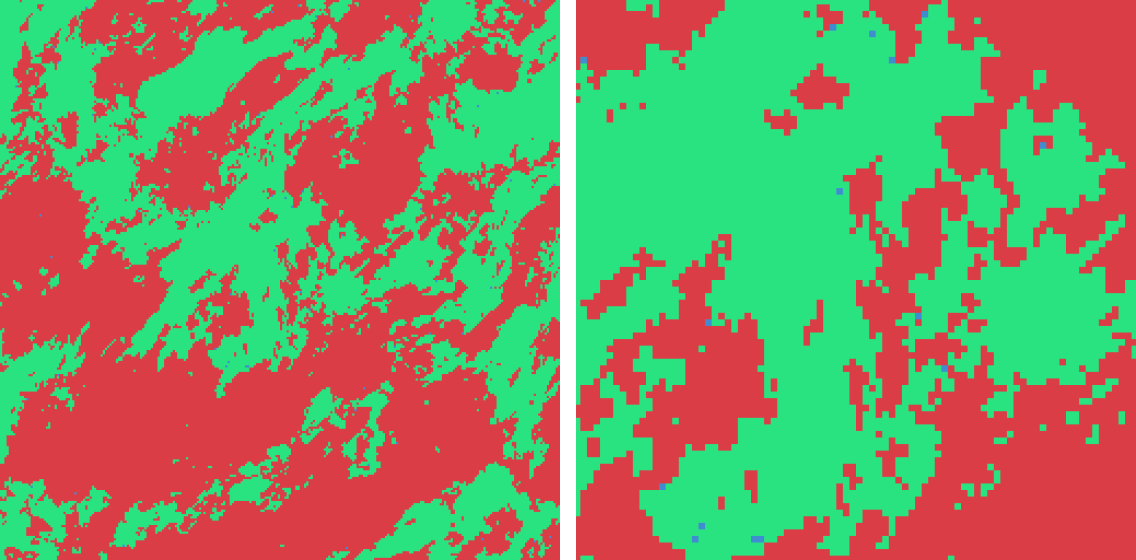
Left: the whole. Right: its middle third, enlarged.
A Shadertoy shader for this texture:

```glsl
// Ragged two-tone camouflage: green patches streaking diagonally through red, on a fine grid.

const vec3 RED = vec3(0.86, 0.24, 0.28);
const vec3 GREEN = vec3(0.16, 0.89, 0.50);
const vec3 BLUE = vec3(0.25, 0.55, 0.82);

const float GRID_CELLS = 256.0;    // cells across the canvas
const float STREAK_ANGLE = 0.86;   // radians above horizontal
const vec2 STREAK_FREQ = vec2(3.8, 8.5);     // along and across the streaks
const vec2 OCTAVE_STEP = vec2(2.25, 1.95);   // fine octaves turn rounder
const float GREEN_LEVEL = 0.075;   // field height where green begins
const float SPECK_SHARE = 0.002;   // share of edge cells that turn blue

// Integer hash of a lattice point, 0 to 1
float hash(vec2 cell, float seed) {
    uvec2 q = uvec2(ivec2(cell) + 4096);
    uint h = q.x * 1597334677u ^ q.y * 3812015801u ^ uint(seed) * 2654435769u;
    h = (h ^ (h >> 16)) * 2246822519u;
    h = (h ^ (h >> 13)) * 3266489917u;
    h ^= h >> 16;
    return float(h >> 8) / 16777216.0;
}

float cornerSlope(vec2 cell, vec2 offset, float seed) {
    float angle = 6.28319 * hash(cell, seed);
    return dot(vec2(cos(angle), sin(angle)), offset);
}

float gradientNoise(vec2 p, float seed) {
    vec2 i = floor(p), f = p - i;
    vec2 u = f * f * f * (f * (f * 6.0 - 15.0) + 10.0);
    vec2 e = vec2(1.0, 0.0);
    float low = mix(cornerSlope(i, f, seed),
                    cornerSlope(i + e.xy, f - e.xy, seed), u.x);
    float high = mix(cornerSlope(i + e.yx, f - e.yx, seed),
                     cornerSlope(i + e.xx, f - e.xx, seed), u.x);
    return mix(low, high, u.y);
}

float fractalNoise(vec2 p, float gain, float seed) {
    float sum = 0.0, amplitude = 1.0;
    for (int octave = 0; octave < 5; octave++) {
        sum += amplitude * gradientNoise(p, seed + float(octave));
        p = p * OCTAVE_STEP + 0.37;
        amplitude *= gain;
    }
    return sum;
}

vec2 rotate(vec2 p, float angle) {
    float c = cos(angle), s = sin(angle);
    return vec2(c * p.x + s * p.y, c * p.y - s * p.x);
}

// Height of the patch field: streaks, uneven roughness, more green to the upper left
float patchField(vec2 p) {
    vec2 bend = vec2(gradientNoise(p * 3.0, 31.0), gradientNoise(p * 3.0, 32.0));
    vec2 streak = rotate(p + 0.09 * bend, STREAK_ANGLE) * STREAK_FREQ;
    float gain = 0.76 + 0.4 * gradientNoise(p * 5.0, 33.0);
    float broad = 0.5 * gradientNoise(streak * 0.5, 40.0);
    float trend = 0.32 * (p.y - 0.5) - 0.08 * (p.x - 0.5);
    return fractalNoise(streak, gain, 11.0) + broad + trend;
}

// Flat colour of one grid cell
vec3 cellColor(vec2 cell) {
    float field = patchField((cell + 0.5) / GRID_CELLS);
    vec3 color = field > GREEN_LEVEL ? GREEN : RED;
    bool nearEdge = abs(field - GREEN_LEVEL) < 0.2;
    return nearEdge && hash(cell, 71.0) < SPECK_SHARE ? BLUE : color;
}

void mainImage(out vec4 fragColor, in vec2 fragCoord) {
    float pixelInCells = GRID_CELLS / iResolution.y;
    vec2 p = fragCoord * pixelInCells - 0.5;
    vec2 cell = floor(p);

    // Blend neighbouring cells over one pixel at their shared edges
    vec2 w = clamp((p - cell - 0.5) / pixelInCells + 0.5, 0.0, 1.0);
    vec2 e = vec2(1.0, 0.0);
    vec3 low = mix(cellColor(cell), cellColor(cell + e.xy), w.x);
    vec3 high = mix(cellColor(cell + e.yx), cellColor(cell + e.xx), w.x);
    fragColor = vec4(mix(low, high, w.y), 1.0);
}
```
